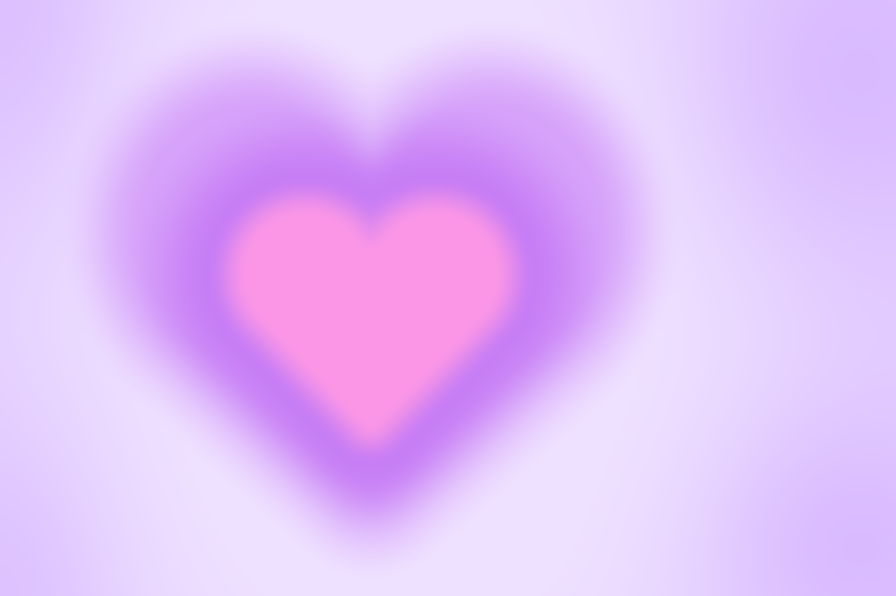
Give the GLSL for this background, as a Shadertoy shader.

```glsl
// A soft pink heart inside a larger blurred violet heart on a lilac backdrop.
// Both hearts share one distance function; wide smoothsteps blur their edges,
// and Gaussian glows tint the corners. Units: canvas heights, origin lower left.

// Colours
const vec3 PALE     = vec3(0.935, 0.880, 1.000);
const vec3 LILAC    = vec3(0.895, 0.810, 1.000);
const vec3 LAVENDER = vec3(0.850, 0.730, 1.000);
const vec3 ORCHID   = vec3(0.840, 0.635, 0.980);
const vec3 VIOLET   = vec3(0.780, 0.490, 0.960);
const vec3 PINK     = vec3(0.985, 0.590, 0.900);

// Hearts: midpoint between the lobe centres, then
// (lobe offset, lobe radius, tip drop, tip radius)
const vec2 OUTER_POS   = vec2(0.622, 0.610);
const vec4 OUTER_SHAPE = vec4(0.201, 0.252, 0.348, 0.108);
const float OUTER_STRETCH = 1.12;
const vec2 INNER_POS   = vec2(0.622, 0.539);
const vec4 INNER_SHAPE = vec4(0.110, 0.130, 0.244, 0.040);

// Softness
const float OUTER_BLUR  = 0.075;
const float INNER_BLUR  = 0.036;
const float NOTCH_ROUND = 0.08;   // fraction of the lobe radius
const vec2  HALO_RANGE  = vec2(0.025, 0.175);
const vec2  PALE_RANGE  = vec2(0.38, 0.85);

float cross2(vec2 a, vec2 b) { return a.x * b.y - a.y * b.x; }

// Signed distance to a heart: two lobe circles, tangent sides, a round tip.
float heartDistance(vec2 p, vec4 shape) {
    float lobeRadius = shape.y, tipRadius = shape.w;
    float rounding = NOTCH_ROUND * lobeRadius;
    p.x = sqrt(p.x * p.x + rounding * rounding);

    vec2 lobe = vec2(shape.x, 0.0);
    vec2 tip = vec2(0.0, -shape.z);
    vec2 notch = vec2(0.0, sqrt(lobeRadius * lobeRadius - shape.x * shape.x));

    // Normal of the line tangent to the lobe and the tip circle
    vec2 axis = normalize(tip - lobe);
    float lean = (lobeRadius - tipRadius) / length(tip - lobe);
    vec2 normal = axis * lean + vec2(-axis.y, axis.x) * sqrt(1.0 - lean * lean);
    vec2 along = vec2(normal.y, -normal.x);

    vec2 q = p - lobe;
    bool belowLobe = cross2(notch - lobe, q) > 0.0 && cross2(q, normal) > 0.0;
    if (!belowLobe) return length(q) - lobeRadius;

    float side = dot(p - tip, along) > 0.0
        ? length(p - tip) - tipRadius
        : dot(q, normal) - lobeRadius;
    return max(side, -length(p - notch));
}

float glow(vec2 p, vec2 centre, vec2 radius) {
    vec2 q = (p - centre) / radius;
    return exp(-dot(q, q));
}

// Pale centre with lavender clouds towards the corners
vec3 backdrop(vec2 p, float aspect) {
    float spread = length((p - vec2(0.68, 0.5)) * vec2(1.0, 0.75));
    vec3 colour = mix(PALE, LILAC, smoothstep(PALE_RANGE.x, PALE_RANGE.y, spread));
    float cloud = glow(p, vec2(aspect - 0.06, 0.88), vec2(0.26, 0.30))
                + glow(p, vec2(aspect - 0.06, 0.08), vec2(0.23, 0.22))
                + 0.75 * glow(p, vec2(0.0, 1.0), vec2(0.18, 0.32))
                + 0.65 * glow(p, vec2(0.0, 0.0), vec2(0.18, 0.28));
    return mix(colour, LAVENDER, min(cloud, 1.0));
}

void mainImage(out vec4 fragColor, in vec2 fragCoord) {
    vec2 p = fragCoord / iResolution.y;
    vec3 colour = backdrop(p, iResolution.x / iResolution.y);

    vec2 outerPoint = (p - OUTER_POS) / vec2(1.0, OUTER_STRETCH);
    float outer = heartDistance(outerPoint, OUTER_SHAPE);
    float inner = heartDistance(p - INNER_POS, INNER_SHAPE);

    // Violet heart, deepest around the pink one
    float halo = 1.0 - smoothstep(HALO_RANGE.x, HALO_RANGE.y, inner);
    vec3 body = mix(ORCHID, VIOLET, halo);
    colour = mix(colour, body, 1.0 - smoothstep(-OUTER_BLUR, OUTER_BLUR, outer));

    // Pink heart
    colour = mix(colour, PINK, 1.0 - smoothstep(-INNER_BLUR, INNER_BLUR, inner));

    fragColor = vec4(colour, 1.0);
}
```
